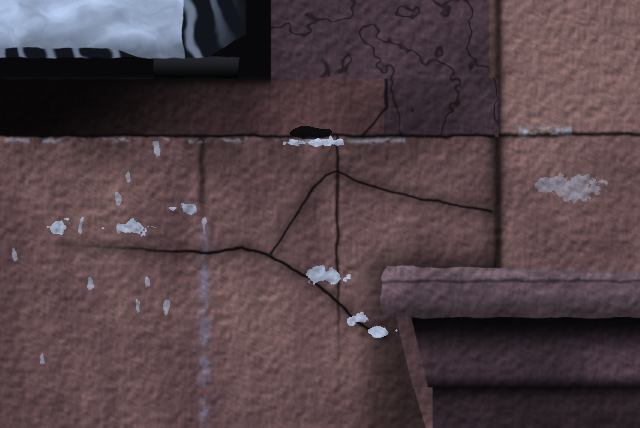
This texture is drawn by a Shadertoy shader. Its source:

```glsl
const vec3 STUCCO_DARK = vec3(.34, .255, .27);
const vec3 STUCCO_LIGHT = vec3(.48, .375, .375);
const vec3 PANEL = vec3(.25, .195, .23);
const vec3 COURSE = vec3(.29, .21, .225);
const vec3 LEDGE = vec3(.37, .3, .34);
const vec3 BLACK = vec3(.03, .027, .035);
const vec3 BARE = vec3(.62, .67, .76);
const vec3 SHEET = vec3(.62, .69, .81);
const float EDGE = .002;
const float GRAIN = 70.;
const float RELIEF = .55;

// Crack paths and bare spots (centre, radii)
const vec2 CRACK[8] = vec2[8](vec2(.156, .428), vec2(.47, .408), vec2(.566, .424), vec2(.635, .398),
  vec2(.723, .35), vec2(.8, .287), vec2(.86, .232), vec2(.902, .215));
const vec2 BRANCH[8] = vec2[8](vec2(.635, .404), vec2(.684, .482), vec2(.732, .56), vec2(.762, .588),
  vec2(.791, .598), vec2(.859, .57), vec2(.977, .537), vec2(1.152, .506));
const vec4 SPOTS[9] = vec4[9](vec4(1.342, .555, .06, .03), vec4(.434, .514, .022, .014),
  vec4(.322, .469, .044, .013), vec4(.137, .468, .02, .015), vec4(.738, .358, .019, .018),
  vec4(.791, .35, .024, .018), vec4(.842, .257, .02, .014), vec4(.883, .225, .026, .01),
  vec4(.74, .667, .05, .01));

float hash(vec2 p) { return fract(sin(dot(p, vec2(127.1, 311.7))) * 43758.5453); }

float noise(vec2 p) {
  vec2 i = floor(p), f = fract(p);
  f *= f * (3. - 2. * f);
  return mix(mix(hash(i), hash(i + vec2(1, 0)), f.x),
    mix(hash(i + vec2(0, 1)), hash(i + 1.), f.x), f.y);
}

float fbm(vec2 p) {
  float sum = 0., amp = .5;
  for (int i = 0; i < 4; i++) { sum += amp * noise(p); p = p * 2.03 + 7.1; amp *= .5; }
  return sum;
}

float ramp(float a, float b, float v) { return smoothstep(a, b, v); }
float below(float v, float top) { return ramp(top + EDGE, top - EDGE, v); }
float band(float v, float lo, float hi) { return below(lo, v) * below(v, hi); }
float line(float d, float width) { return exp(-d * d / (width * width)); }
void lay(inout vec3 col, vec3 tint, float mask) { col = mix(col, tint, mask); }
vec3 stucco(float k) { return mix(STUCCO_DARK, STUCCO_LIGHT, clamp(k, 0., 1.)); }

float pathDistance(vec2 p, vec2 path[8]) {
  float d = 9.;
  for (int i = 0; i < 7; i++) {
    vec2 a = p - path[i], b = path[i + 1] - path[i];
    d = min(d, length(a - b * clamp(dot(a, b) / dot(b, b), 0., 1.)));
  }
  return d;
}

void mainImage(out vec4 fragColor, in vec2 fragCoord) {
  vec2 p = fragCoord / iResolution.xy * vec2(1.5, 1);
  float x = p.x, y = p.y;
  float blotch = fbm(p * 7.), rough = fbm(p * 45.), streak = fbm(p * vec2(22, 2));
  float relief = fbm(p * GRAIN) - fbm(p * GRAIN + vec2(-.4, .6));
  float tone = .65 + .7 * blotch, chips = ramp(.4, .6, rough);
  vec2 q = p + .012 * (vec2(fbm(p * 24.), fbm(p * 24. + 31.)) - .47);

  // Wall stains and vertical joints
  vec3 col = stucco(1.3 * blotch + .9 * streak - .68);
  col *= 1. - .3 * ramp(.54, .68, y) * ramp(.3, .6, streak);
  col *= 1. - .45 * line(q.x - .473, .007) * ramp(.46, .56, y);
  lay(col, vec3(.46, .45, .55), .7 * line(q.x - .48, .012) * ramp(.52, .42, y) * ramp(.2, .6, rough));
  col *= 1. - .65 * line(q.x - .791, .004) * ramp(.1, .4, y);

  // Cracks and contact shadows
  float crack = pathDistance(q, CRACK), branch = pathDistance(q, BRANCH);
  col *= 1. - .22 * line(min(crack, branch), .022);
  lay(col, BLACK, .9 * line(crack, .0035) * ramp(.12, .5, x));
  lay(col, BLACK, .8 * line(branch, .0028));
  col *= 1. - .5 * line(length(max(vec2(.91 - x, y - .36), 0.)), .05);
  col *= 1. - .4 * line(x - 1.17, .03);

  // Right pier with shaded returns
  float upper = step(.687, y), pierEdge = 1.165 - .02 * upper;
  vec3 pier = stucco(1.5 * blotch - .1 + .25 * upper);
  pier *= mix(.68, 1., ramp(0., .035 + .025 * upper, q.x - pierEdge));
  lay(col, pier, below(pierEdge, q.x));
  col *= 1. - .55 * line(x - 1.168, .009);
  col *= 1. - .7 * line(q.y - .685, .005) * below(1.17, x);
  lay(col, BARE, .6 * line(q.y - .694, .009) * band(x, 1.2, 1.34) * chips);

  // Recessed panel and string course
  vec3 panel = PANEL * tone * (1. - .45 * line(fbm(p * 9. + 4.) - .5, .014));
  lay(col, panel, band(x, .63, 1.146) * below(.81, y));
  vec3 course = mix(COURSE * tone, panel * .9, below(.9, q.x));
  course *= mix(.12, 1., ramp(.1, .78, x + 1.4 * (.76 - y)));
  course *= 1. - .6 * line(q.x - .905 + .8 * max(.75 - y, 0.), .004);
  lay(col, course, below(q.x, 1.166) * band(q.y, .682, .817));
  lay(col, BLACK, .8 * line(q.y - .683, .004) * below(x, 1.16));
  lay(col, BLACK, .9 * below(length((q - vec2(.73, .69)) / vec2(.05, .013)), 1.));
  lay(col, BARE, .45 * line(q.y - .672, .006) * below(x, .95) * chips);

  // Stepped ledge
  float shoulder = .99 - .24 * y;
  vec3 moulding = mix(BLACK, PANEL, ramp(.255, .16, y) * ramp(.085, .13, y));
  lay(moulding, STUCCO_DARK, .8 * below(x, shoulder + .036));
  lay(col, moulding * tone, below(shoulder, x) * band(y, .092, .26));
  vec3 base = mix(PANEL * .75 * ramp(.12, .05, y), STUCCO_DARK, below(x, 1.014));
  lay(col, base * tone, below(.998 - .3 * y, x) * below(y, .095));
  vec3 slab = LEDGE * tone * mix(.6, 1.05, ramp(.255, .33, y));
  slab += .1 * ramp(.335, .36, y) * rough;
  slab *= 1. - .35 * line(q.y - .343, .004);
  float slabLeft = .893 + .6 * max(y - .355, 0.) + .5 * max(.28 - y, 0.);
  lay(col, slab, below(slabLeft, q.x) * band(q.y, .258, .397 - .02 * x));

  // Flaked spots and scattered flecks
  for (int i = 0; i < 9; i++) {
    float flake = length((p - SPOTS[i].xy) / SPOTS[i].zw) + 3. * (rough - .47);
    lay(col, BARE * tone, (i == 0 ? .5 : .9) * ramp(1.05, .9, flake));
  }
  vec2 cell = p * vec2(45, 16);
  float fleck = length(fract(cell) - .5) + .8 * (rough - .47);
  fleck = step(.95, hash(floor(cell))) * ramp(.3, .2, fleck);
  lay(col, BARE, .65 * fleck * below(x, .5) * band(y, .15, .67));
  col *= 1. + RELIEF * relief;

  // Dark opening, sill and folded sheeting
  lay(col, BLACK, below(x, .635) * ramp(.79, .825, y));
  lay(col, vec3(.14, .145, .17) * ramp(.81, .865, y), band(q.x, .36, .56) * band(q.y, .818, .866));
  float fold = ramp(.1, 1., sin(95. * x + 33. * y + 9. * blotch)) * ramp(.58, .45, x);
  vec3 folds = mix(vec3(.07, .08, .11), SHEET * .67, fold);
  lay(col, folds, below(q.x, .575 - 1.6 * max(.92 - y, 0.)) * below(.865, q.y));
  float crease = fbm(p * vec2(9, 24) + 3. * blotch);
  vec3 sheet = SHEET * (.62 + .7 * crease) * mix(.62, 1., ramp(.875, .94, y));
  lay(col, sheet, below(q.x, .43) * below(mix(.888, .863, ramp(.25, .34, x)), q.y));
  fragColor = vec4(clamp(col, 0., 1.), 1);
}
```
